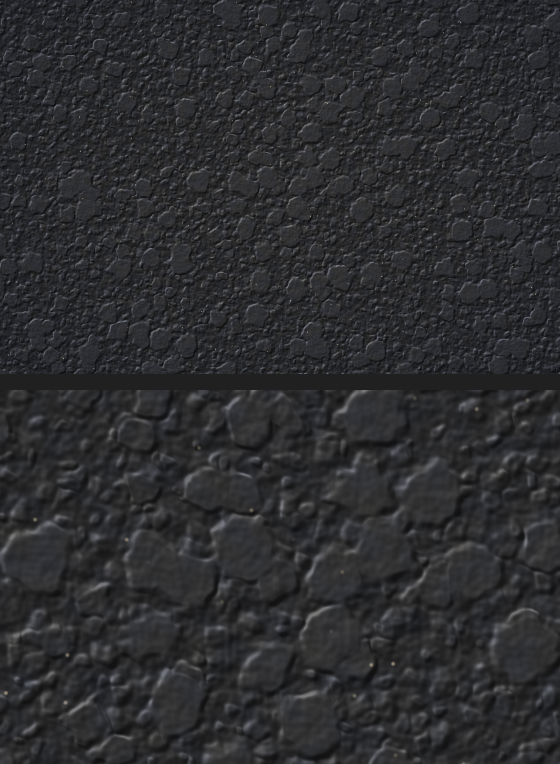
Top: the whole. Bottom: its middle third, enlarged.
A WebGL 1 fragment shader for this texture:

```glsl
precision highp float;
// Dark painted stucco wall: lumpy grains and flat plates in low raking light.

uniform vec2 u_resolution;

float hash(vec2 p) {
  vec3 q = fract(p.xyx * vec3(0.1031, 0.1030, 0.0973));
  q += dot(q, q.yzx + 33.33);
  return fract((q.x + q.y) * q.z);
}

vec2 gradient(vec2 cell) {
  float angle = 6.2832 * hash(cell);
  return vec2(cos(angle), sin(angle));
}

float gradientNoise(vec2 p) {
  vec2 i = floor(p), f = fract(p);
  vec2 u = f * f * f * (f * (f * 6.0 - 15.0) + 10.0);
  vec2 e = vec2(1.0, 0.0);
  float bottom = mix(dot(gradient(i), f),
                     dot(gradient(i + e), f - e), u.x);
  float top = mix(dot(gradient(i + e.yx), f - e.yx),
                  dot(gradient(i + 1.0), f - 1.0), u.x);
  return mix(bottom, top, u.y);
}

// Scattered round bumps of random size; flatness is the level share of the radius
float bumps(vec2 p, float flatness, float share) {
  float highest = 0.0;
  for (int y = -1; y <= 1; y++) {
    for (int x = -1; x <= 1; x++) {
      vec2 cell = floor(p) + vec2(float(x), float(y));
      vec2 center = cell + vec2(hash(cell + 17.0), hash(cell + 43.0));
      float size = hash(cell + 131.0);
      float d = length(p - center) / mix(0.3, 0.68, size);
      float bump = (0.65 + 0.35 * size) * (1.0 - smoothstep(flatness, 1.0, d));
      highest = max(highest, bump * step(hash(cell + 71.0), share));
    }
  }
  return highest;
}

// Relief: small rounded grains and grit, partly covered by wider flat plates
float reliefHeight(vec2 p) {
  vec2 broadWarp = vec2(gradientNoise(p * 32.0 + 7.3), gradientNoise(p * 32.0 + 51.7));
  vec2 fineWarp = vec2(gradientNoise(p * 75.0 + 3.1), gradientNoise(p * 75.0 + 37.9));
  vec2 q = p + 0.010 * broadWarp + 0.005 * fineWarp;
  float medium = gradientNoise(p * 46.0 + 13.0);
  float fine = gradientNoise(p * 92.0 + 29.0);
  float grit = gradientNoise(p * 160.0 + 83.0);

  float grains = 0.5 * bumps(q * 50.0 + 11.0, 0.3, 0.85);
  grains += 0.45 * medium + 0.33 * fine + 0.17 * grit;
  float plate = bumps(q * 20.0 + 5.0, 0.72, 0.42);
  float plateTop = 0.68 + 0.2 * medium + 0.1 * fine + 0.09 * grit;
  return mix(grains, plateTop, plate);
}

// Rare sparkling specks, one candidate per small cell
float glints(vec2 p) {
  vec2 cell = floor(p * 110.0);
  vec2 center = 0.3 + 0.4 * vec2(hash(cell + 17.0), hash(cell + 43.0));
  float spot = 1.0 - smoothstep(0.05, 0.3, length(fract(p * 110.0) - center));
  return spot * smoothstep(0.988, 1.0, hash(cell + 71.0));
}

void main() {
  vec2 p = gl_FragCoord.xy / u_resolution.y;
  vec2 uv = gl_FragCoord.xy / u_resolution - 0.5;

  // Slope towards the light at the upper left
  vec2 toLight = vec2(-0.6, 0.8);
  float height = reliefHeight(p);
  float slope = height - reliefHeight(p + 0.0036 * toLight);

  // Lit flanks brighten, shaded flanks and crevices darken
  float light = 0.182 * exp(clamp(1.8 * slope, -0.8, 0.88));
  light *= mix(0.86, 1.06, clamp(height * 1.5, 0.0, 1.0));
  light *= 1.04 - 0.28 * dot(uv, uv);

  // Cool paint with more neutral patches near the middle
  float neutral = 0.62 - 1.5 * dot(uv, uv) + 0.9 * gradientNoise(p * 38.0 + 61.0);
  vec3 coolTint = vec3(0.95, 0.98, 1.09);
  vec3 neutralTint = vec3(1.01, 1.0, 0.99);
  vec3 color = light * mix(coolTint, neutralTint, clamp(neutral, 0.0, 1.0));

  color += 0.4 * vec3(1.0, 0.9, 0.68) * glints(p);
  gl_FragColor = vec4(color, 1.0);
}
```
